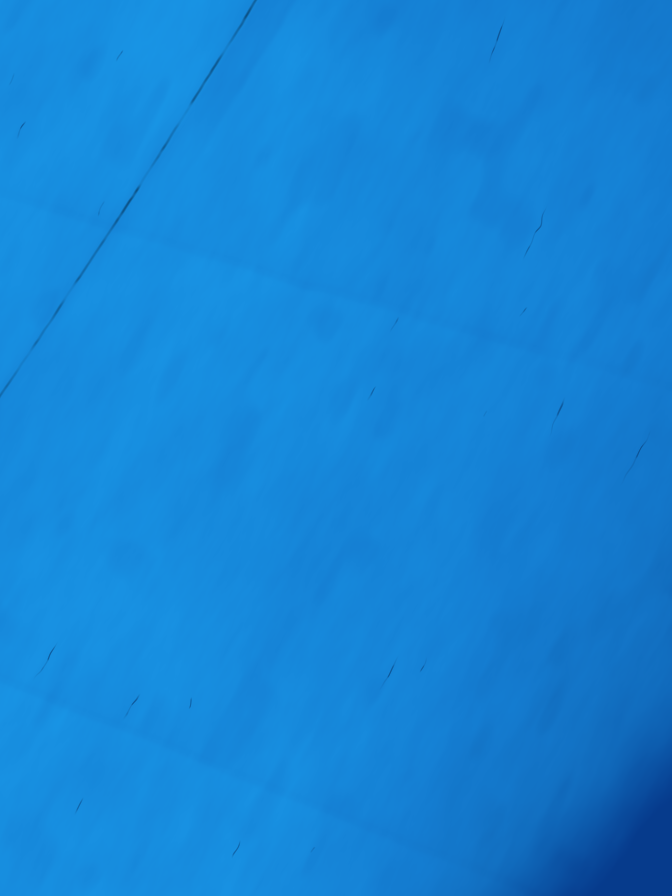
Write a WebGL 2 fragment shader that draws this texture.

```glsl
#version 300 es
precision highp float;
// A worn blue sheet: a smooth fall of light into a dark lower right corner,
// slanted brushed grain from stretched noise, one broken dark seam, two soft
// creases and a few hairline scratches scattered over a slanted grid.

uniform vec2 u_resolution;
out vec4 fragColor;

float hash(vec2 p) {
    vec3 q = fract(vec3(p.xyx) * 0.1031);
    q += dot(q, q.yzx + 33.33);
    return fract((q.x + q.y) * q.z);
}

float noise(vec2 p) {
    vec2 i = floor(p), f = fract(p);
    f = f * f * (3.0 - 2.0 * f);
    return mix(mix(hash(i), hash(i + vec2(1, 0)), f.x),
               mix(hash(i + vec2(0, 1)), hash(i + vec2(1, 1)), f.x), f.y);
}

// Layered noise centred on zero, turned a little at each layer
float fbm(vec2 p) {
    float sum = 0.0, amp = 0.5;
    for (int i = 0; i < 4; i++) {
        sum += amp * (noise(p) - 0.5);
        p = mat2(1.94, 0.5, -0.5, 1.94) * p + 17.3;
        amp *= 0.52;
    }
    return sum;
}

float bell(float d, float width) {
    return exp(-d * d / (width * width));
}

// Blue ramp, 0 = lit, 4 = deepest shade
vec3 blueRamp(float t) {
    vec3 c = mix(vec3(0.09, 0.55, 0.87), vec3(0.08, 0.49, 0.82), clamp(t, -0.5, 1.0));
    c = mix(c, vec3(0.07, 0.44, 0.76), clamp(t - 1.0, 0.0, 1.0));
    c = mix(c, vec3(0.05, 0.36, 0.68), clamp(t - 2.0, 0.0, 1.0));
    return mix(c, vec3(0.03, 0.26, 0.58), clamp(t - 3.0, 0.0, 1.3));
}

// Soft fold: blurred dark line, faint shade above it and faint light below
float crease(vec2 p, float height, float slope) {
    float d = p.y - height - slope * p.x + 0.012 * fbm(p * 9.0);
    float strength = 0.3 + 0.8 * noise(p * 9.0);
    float side = d > 0.0 ? 0.25 * exp(-d / 0.022) : -0.1 * exp(d / 0.03);
    return strength * (0.2 * bell(d, 0.005) + side * smoothstep(0.0, 0.006, abs(d)));
}

// Faint uneven strokes, at most one per cell, each kept inside its cell
float scratches(vec2 g, vec2 cell, float chance, float seed, float px) {
    vec2 id = floor(g / cell);
    vec2 q = (fract(g / cell) - 0.5) * cell;
    float pick = hash(id + seed), size = hash(id + seed + 31.7);
    q.x -= (hash(id + seed + 57.1) - 0.5) * cell.x * 0.6;
    q.x += q.y * (pick / chance - 0.5) * 0.25 + 0.003 * (noise(g * 90.0) - 0.5);
    float halfLen = cell.y * mix(0.06, 0.34, size);
    float taper = 1.0 - smoothstep(0.4, 1.0, abs(q.y) / halfLen);
    float line = 1.0 - smoothstep(0.0, 0.0004 + px, abs(q.x));
    float broken = smoothstep(0.2, 0.75, noise(vec2(g.y * 130.0, seed)));
    return step(pick, chance) * line * taper * mix(0.3, 1.0, broken);
}

void main() {
    vec2 p = gl_FragCoord.xy / u_resolution.y;
    float px = 1.0 / u_resolution.y;

    // Grain axes: x across the strokes, y along them
    vec2 along = vec2(cos(1.08), sin(1.08));
    vec2 g = vec2(dot(p, vec2(along.y, -along.x)), dot(p, along));
    g.x += 0.012 * fbm(p * 7.0);

    // Broad light
    float t = -0.15 + 1.5 * smoothstep(0.22, 0.82, p.x) * mix(1.2, 0.75, smoothstep(0.3, 0.7, p.y));
    t += 0.4 * bell(length((p - vec2(0.32, 0.35)) * vec2(1.0, 0.7)), 0.12);
    t += 0.4 * bell(length(p - vec2(0.0, 0.48)), 0.09);
    t += 0.4 * smoothstep(0.85, 1.05, p.y) * smoothstep(0.2, 0.4, p.x);
    float corner = (0.75 - p.x) * 0.85 + p.y + 0.05 * fbm(p * 6.0);
    t += 2.1 * (1.0 - smoothstep(0.05, 0.25, corner));
    t += 1.0 * (1.0 - smoothstep(0.1, 0.5, corner));

    // Cloudy stains and brushed grain, calmer in the deep shade
    float grain = 0.6 * fbm(g * vec2(13.0, 6.0) + 3.0);
    grain += 0.62 * fbm(g * vec2(34.0, 11.0) + 40.0);
    grain += 0.42 * fbm(g * vec2(95.0, 24.0) + 80.0);
    grain += 0.35 * smoothstep(0.7, 0.95, noise(g * vec2(38.0, 15.0) + 11.0));
    t += grain * mix(1.0, 0.45, smoothstep(1.5, 3.0, t));

    // Creases
    t += crease(p, 0.783, -0.29) + crease(p, 0.245, -0.41);

    // Seam, with a shaded strip on its right
    float seam = dot(p - vec2(0.0, 0.557), vec2(0.840, -0.542));
    seam += 0.003 * fbm(vec2(p.y * 30.0, 2.0)) - 0.003 * sin((p.y - 0.557) * 7.1);
    float strip = smoothstep(0.0, 0.006, seam) * (1.0 - smoothstep(0.034, 0.042, seam));
    t += 0.45 * strip * smoothstep(0.68, 0.95, p.y) + 0.3 * bell(seam, 0.008);
    vec3 color = blueRamp(t);
    float wear = mix(0.15, 0.8, smoothstep(0.2, 0.8, noise(vec2(p.y * 55.0, 5.0))));
    wear *= 0.65 + 0.5 * noise(vec2(p.y * 170.0, 8.0));
    float seamLine = 1.0 - smoothstep(0.0, 0.0014 + px, abs(seam));
    color = mix(color, vec3(0.04, 0.29, 0.48), seamLine * wear);

    // Scratches: a few long ones, then rare short specks
    float marks = scratches(g, vec2(0.11, 0.17), 0.22, 4.0, px);
    marks = max(marks, 0.8 * scratches(g + 0.37, vec2(0.07, 0.04), 0.05, 71.0, px));
    color = mix(color, vec3(0.03, 0.25, 0.48), 0.65 * marks);

    fragColor = vec4(clamp(color, 0.0, 1.0), 1.0);
}
```
